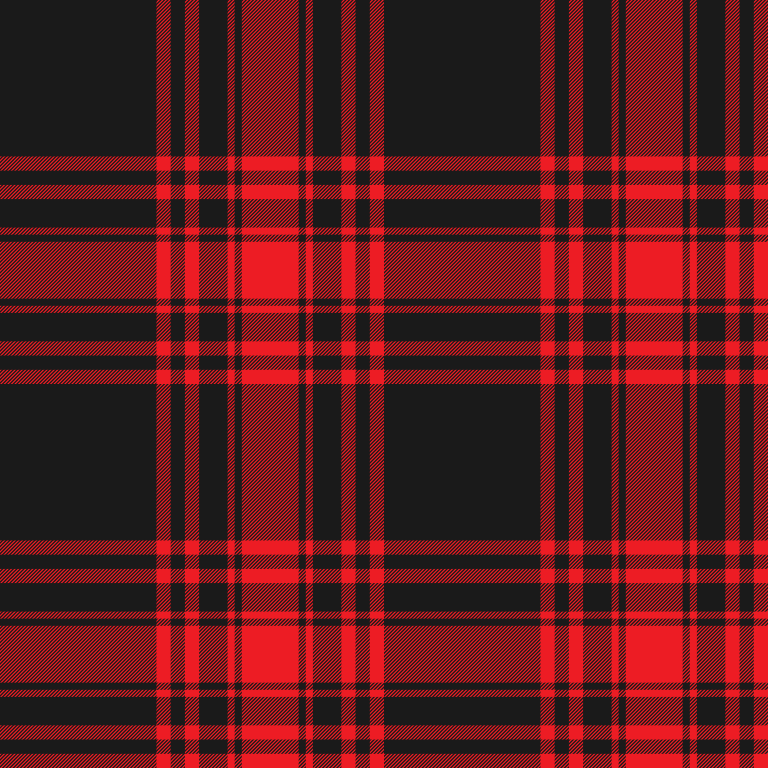
A Shadertoy shader for this pattern:

```glsl
// Red and black tartan: a mirrored sett, two repeats each way, woven in fine diagonal twill.

// Coverage of one stripe, smoothed over a single pixel
float stripe(float d, float center, float halfWidth, float pixel) {
    return clamp((halfWidth - abs(d - center)) / pixel + 0.5, 0.0, 1.0);
}

// Red threads along one axis; a repeat is 54 units, mirrored about its broad band
float sett(float t, float pixel) {
    float d = abs(mod(108.0 * t - 11.0, 54.0) - 27.0);
    return stripe(d, 0.0, 4.0, pixel)
         + stripe(d, 5.5, 0.5, pixel)
         + stripe(d, 11.0, 1.0, pixel)
         + stripe(d, 15.0, 1.0, pixel);
}

// Diagonal over-under weave: 1 shows the weft, 0 shows the warp.
// Contrast follows resolution, so fine ribs fade to grey instead of aliasing.
float twill(vec2 uv) {
    float contrast = 0.00067 * iResolution.x;
    return clamp(0.5 + contrast * sin(6.2831853 * 216.0 * (uv.x - uv.y)), 0.0, 1.0);
}

void mainImage(out vec4 fragColor, in vec2 fragCoord) {
    vec2 uv = fragCoord / iResolution.xy;
    uv.y = 1.0 - uv.y; // the sett runs downwards from the top

    vec2 pixel = 108.0 / iResolution.xy;
    float warp = sett(uv.x, pixel.x);
    float weft = sett(uv.y, pixel.y);

    // Ribs rise to the right
    float red = mix(warp, weft, twill(vec2(uv.x, 1.0 - uv.y)));

    // Dark threads weigh slightly more in the blend
    vec3 color = mix(vec3(0.10), vec3(0.93, 0.11, 0.14), pow(red, 1.12));
    fragColor = vec4(color, 1.0);
}
```
